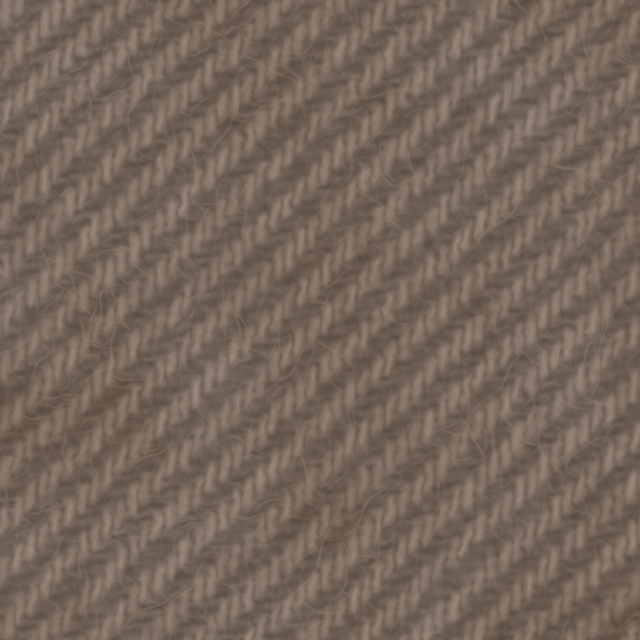
A three.js fragment shader for this texture:

```glsl
// Soft brown wool twill: leaning warp stitches step up to the right in
// diagonal ribs over a dark weft. Each stitch is a soft oval; noise bends
// and tints the cloth, and layers of random arcs add loose fibres.
varying vec2 vUv;

float hash(vec2 p) {
  vec3 q = fract(vec3(p.xyx) * 0.1031);
  q += dot(q, q.yzx + 33.33);
  return fract((q.x + q.y) * q.z);
}

float noise(vec2 p) {
  vec2 i = floor(p), f = fract(p);
  f = f * f * (3.0 - 2.0 * f);
  return mix(mix(hash(i), hash(i + vec2(1.0, 0.0)), f.x),
             mix(hash(i + vec2(0.0, 1.0)), hash(i + vec2(1.0, 1.0)), f.x), f.y);
}

float cloudNoise(vec2 p) {
  return noise(p) * 0.5 + noise(p * 2.1 + 7.3) * 0.3 + noise(p * 4.3 + 19.1) * 0.2;
}

// Raised warp stitches: 50 columns, 12.6 ribs up the canvas
float warpStitches(vec2 uv) {
  vec2 p = uv * vec2(50.0, 12.6);
  float column = floor(p.x);
  float height = 0.0;
  for (int n = -1; n <= 1; n++) {
    float id = column + float(n);
    float climb = p.y - id * 0.238 + 0.12;
    float row = floor(climb);
    vec2 key = vec2(id, row) + 60.0;
    float along = climb - row - 0.5 + (hash(key) - 0.5) * 0.1;
    float across = p.x - id - 0.5 - along * 0.6 + (hash(key + 31.0) - 0.5) * 0.2;
    float oval = exp(-across * across / 0.16) * smoothstep(0.43, 0.13, abs(along));
    float strands = 0.86 + 0.28 * noise(vec2(across * 4.5, along * 4.0) + key * 9.0);
    height = max(height, oval * strands * mix(0.75, 1.1, hash(key + 77.0)));
  }
  return height;
}

// Fine arcs, one in each cell of a grid
float looseFibres(vec2 uv, float cells, float seed) {
  vec2 p = uv * cells;
  float cover = 0.0;
  for (int y = -1; y <= 1; y++) {
    for (int x = -1; x <= 1; x++) {
      vec2 cell = floor(p) + vec2(float(x), float(y));
      vec2 key = cell + seed;
      vec2 q = p - cell - vec2(hash(key), hash(key + 11.0));
      float angle = 0.65 + (hash(key + 23.0) - 0.5) * 2.8;
      float c = cos(angle), s = sin(angle);
      q = vec2(c * q.x + s * q.y, c * q.y - s * q.x);
      float bend = (hash(key + 37.0) - 0.5) * 1.1;
      float gap = abs(q.y - bend * q.x * q.x - 0.03 * sin(q.x * 9.0 + angle * 5.0));
      float width = 0.0021 * cells;
      float line = exp(-gap * gap / (width * width));
      float reach = smoothstep(0.8, 0.3, abs(q.x));
      cover = max(cover, line * reach * mix(0.2, 1.0, hash(key + 53.0)));
    }
  }
  return cover;
}

void main() {
  // Gentle bending of the weave
  vec2 bend = vec2(noise(vUv * 9.0), noise(vUv * 9.0 + 40.0)) - 0.5;
  vec2 fineBend = vec2(noise(vUv * 60.0 + 5.0), noise(vUv * 60.0 + 90.0)) - 0.5;
  vec2 cloth = vUv + bend * 0.009 + fineBend * 0.006;

  // Dark weft of short level dashes, covered by the warp
  float weft = 0.06 + 0.3 * noise(cloth * vec2(60.0, 130.0));
  weft += 0.07 * sin(cloth.y * 12.6 * 4.0 * 6.2832 - cloth.x * 50.0);
  float height = mix(weft, 1.0, warpStitches(cloth) * 0.92);
  height += (noise(vUv * vec2(190.0, 120.0)) - 0.5) * 0.17;
  vec3 color = mix(vec3(0.36, 0.308, 0.272), vec3(0.578, 0.5, 0.445), height);

  // Worn grey patches and warmer brown ones
  float wear = cloudNoise(vUv * 6.0 + 3.0) - 0.5;
  vec2 fromWorn = (vUv - vec2(0.73, 0.89)) / vec2(0.2, 0.14);
  wear += 0.25 * exp(-dot(fromWorn, fromWorn));
  color *= 1.0 + 0.13 * wear;
  color += vec3(-0.02, 0.005, 0.028) * wear;

  // Fuzz on the surface, gathered in patches
  float fuzz = looseFibres(vUv, 8.0, 100.0);
  fuzz = max(fuzz, looseFibres(vUv, 13.0, 240.0));
  fuzz = max(fuzz, looseFibres(vUv, 19.0, 410.0) * 0.9);
  fuzz = max(fuzz, looseFibres(vUv, 27.0, 630.0) * 0.8);
  fuzz *= smoothstep(0.1, 0.65, cloudNoise(vUv * 7.0 + 21.0));
  color = mix(color, vec3(0.58, 0.495, 0.43), fuzz * 0.48);

  gl_FragColor = vec4(color, 1.0);
}
```
